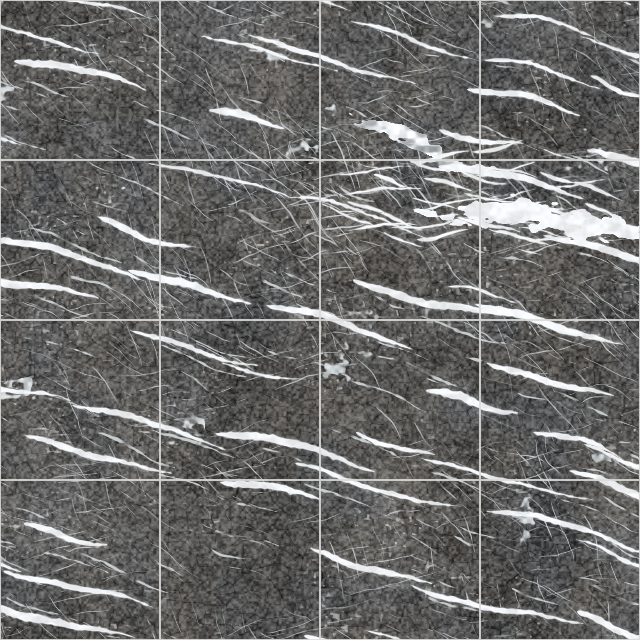
Write a Shadertoy shader that draws this texture.

```glsl
// Dark grey marble tiles, four by four, with slanted white veins and pale joints.
#define TILES 4.0
#define JOINT_HALF 0.0014
#define VEIN_ANGLE -0.25
#define VEIN_CELL vec2(0.22, 0.070)
#define VEIN_HALF 0.0064
#define HAIR_HALF 0.0010
#define HAIR_LAYERS 6
#define STONE_GREY 0.358
#define JOINT_COLOR vec3(0.86, 0.86, 0.85)
#define VEIN_COLOR vec3(0.97, 0.98, 0.99)
#define HAIR_COLOR vec3(0.78, 0.80, 0.81)

vec2 hash2(vec2 p) {
    vec3 q = fract(p.xyx * vec3(0.1031, 0.1030, 0.0973));
    q += dot(q, q.yzx + 33.33);
    return fract((q.xx + q.yz) * q.zy);
}

float noise(vec2 p) {
    vec2 i = floor(p), f = fract(p);
    f = f * f * (3.0 - 2.0 * f);
    vec2 e = vec2(0.0, 1.0);
    return mix(mix(hash2(i).x, hash2(i + e.yx).x, f.x),
               mix(hash2(i + e).x, hash2(i + e.yy).x, f.x), f.y);
}

// Distances to the nearest and second nearest scattered points
vec2 cellular(vec2 p) {
    vec2 id = floor(p), near = vec2(9.0);
    for (int j = -1; j <= 1; j++)
    for (int i = -1; i <= 1; i++) {
        vec2 c = id + vec2(i, j);
        float d = length(p - c - hash2(c));
        near = d < near.x ? vec2(d, near.x) : vec2(near.x, min(near.y, d));
    }
    return near;
}

vec2 alongAxis(vec2 p, float angle) {
    vec2 axis = vec2(cos(angle), sin(angle));
    return vec2(dot(p, axis), dot(p, vec2(-axis.y, axis.x)));
}

// Signed distance to tapered streaks, one per jittered cell
float streaks(vec2 p, float angle, vec2 cell, float width, float density, float seed) {
    p = alongAxis(p, angle);
    vec2 id = floor(p / cell);
    float nearest = 1.0;
    for (int j = -1; j <= 1; j++)
    for (int i = -1; i <= 1; i++) {
        vec2 c = id + vec2(i, j);
        vec2 place = hash2(c + seed), trait = hash2(c + seed + 57.0);
        if (trait.x > density) continue;
        vec2 d = p - (c + 0.15 + 0.7 * place) * cell;
        float halfLength = cell.x * mix(0.25, 0.7, trait.y);
        float t = d.x / halfLength;
        d.y += 0.07 * cell.y * sin(2.5 * t + 6.28 * place.x);
        float taper = sqrt(max(1.0 - t * t, 0.0)) * (1.0 - 0.35 * t);
        float w = width * mix(0.35, 1.0, place.y) * taper;
        float beyond = max(abs(d.x) - halfLength, 0.0);
        nearest = min(nearest, length(vec2(beyond, d.y)) - w);
    }
    return nearest;
}

void mainImage(out vec4 fragColor, in vec2 fragCoord) {
    vec2 uv = fragCoord / iResolution.xy;
    float aa = 0.7 / min(iResolution.x, iResolution.y);

    // Bend the stone with layered sines and a little roughness
    vec2 p = uv + 0.004 * sin(uv.yx * vec2(23.0, 17.0) + vec2(1.0, 2.6))
                + 0.0012 * sin(uv.yx * vec2(71.0, 59.0));
    float rough = noise(uv * 150.0) - 0.5;
    p += 0.0022 * (vec2(noise(uv * 75.0), noise(uv * 75.0 + 40.0)) - 0.5);

    // Mottled ground, with a slight tone change per tile
    float grey = STONE_GREY + 0.10 * (noise(uv * 5.0) - 0.5) + 0.08 * (noise(uv * 20.0) - 0.5)
               + 0.08 * (noise(uv * vec2(75.0, 95.0)) - 0.5) + 0.24 * (noise(uv * 256.0) - 0.5);
    grey += 0.025 * (hash2(floor(uv * TILES) + 7.0).x - 0.5);

    // Dark cracks between crushed grains, and pale flecks
    vec2 coarse = cellular(p * vec2(38.0, 52.0)), fine = cellular(p * 95.0);
    grey -= 0.08 * (1.0 - smoothstep(0.0, 0.12, coarse.y - coarse.x));
    grey -= 0.05 * (1.0 - smoothstep(0.0, 0.15, fine.y - fine.x));
    grey += 0.30 * smoothstep(0.78, 0.98, noise(p * vec2(150.0, 190.0) + 60.0))
                 * smoothstep(0.4, 0.8, noise(uv * 12.0 + 30.0));
    vec3 color = grey * mix(vec3(1.03, 1.0, 0.95), vec3(0.99, 1.0, 1.02), noise(uv * 14.0));

    // Hairline veins, gathered in patches and around the fracture
    vec2 spread = (uv - vec2(0.74, 0.69)) / vec2(0.24, 0.10);
    float shatter = exp(-dot(spread, spread));
    for (int k = 0; k < HAIR_LAYERS; k++) {
        float n = float(k);
        float d = streaks(p, -0.40 + 0.85 * sin(2.4 * n), vec2(0.085, 0.030),
                          HAIR_HALF * (1.0 + 0.8 * shatter), 0.6, 31.0 * n + 11.0);
        float patchy = smoothstep(0.45, 0.78, noise(uv * 8.0 + 13.0 * n));
        float broken = smoothstep(0.1, 0.65, noise(uv * 60.0 + 9.0 * n));
        float strength = min(0.06 + 0.9 * patchy + 0.35 * shatter, 1.0) * broken;
        color = mix(color, HAIR_COLOR, strength * smoothstep(aa, -aa, d));
    }

    // Crumbled pale blotches
    float crumbs = 0.20 * noise(uv * 45.0) + 0.22 * noise(p * vec2(95.0, 125.0));
    float blotch = crumbs - 0.16 - cellular(uv * 3.5 + 5.3).x;
    float lace = smoothstep(0.3, 0.65, noise(p * vec2(70.0, 110.0) + 15.0) + 0.5 * rough);
    color = mix(color, HAIR_COLOR + 0.25 * rough, lace * smoothstep(0.0, 0.05, blotch));

    // Main white veins and a few faint parallel threads
    float vein = streaks(p, VEIN_ANGLE, VEIN_CELL, VEIN_HALF, 0.72, 3.0) + 0.0024 * rough;
    float thread = streaks(p, VEIN_ANGLE - 0.1, vec2(0.12, 0.045), 0.0020, 0.45, 83.0);
    float worn = smoothstep(0.25, 0.6, noise(uv * vec2(50.0, 90.0) + 20.0));
    color = mix(color, HAIR_COLOR, worn * smoothstep(aa, -aa, thread + 0.002 * rough));

    // A broad ragged fracture, a greyer arm above it and slender shards around
    vec2 q = alongAxis(p - vec2(0.86, 0.655), -0.10);
    float grain = noise(q * vec2(42.0, 120.0)) + 0.5 * noise(q * vec2(90.0, 210.0)) - 0.75;
    float ragged = 0.022 * grain + 0.006 * rough;
    float body = abs(q.y + 0.006 * sin(26.0 * q.x)) - 0.021 * (1.0 - q.x * q.x / 0.042);
    q = alongAxis(p - vec2(0.665, 0.77), -0.45);
    float arm = abs(q.y + 0.005 * sin(45.0 * q.x)) - 0.012 * (1.0 - q.x * q.x / 0.013);
    float shards = min(streaks(p, -0.28, vec2(0.10, 0.024), 0.0036, 0.8, 140.0),
                       streaks(p, 0.14, vec2(0.12, 0.030), 0.0034, 0.7, 170.0));
    shards += 0.0015 * rough + 0.008 * smoothstep(0.55, 0.15, shatter);
    vein = min(vein, min(body + ragged, shards));
    vec3 armColor = mix(HAIR_COLOR - 0.12, VEIN_COLOR, worn) + 0.2 * rough;
    color = mix(color, armColor, smoothstep(aa, -aa, arm + ragged));

    // Cool halo and white core
    color = mix(color, HAIR_COLOR, 0.22 * exp(-450.0 * max(vein, 0.0)));
    float core = smoothstep(aa, -aa - 0.0004, vein) * mix(0.88, 1.0, worn);
    color = mix(color, VEIN_COLOR + 0.06 * rough, core);

    // Joints
    vec2 edge = abs(fract(uv * TILES + 0.5) - 0.5) / TILES;
    float joint = min(edge.x, edge.y) - JOINT_HALF;
    color = mix(color, JOINT_COLOR, smoothstep(aa, -aa, joint));
    fragColor = vec4(clamp(color, 0.0, 1.0), 1.0);
}
```
